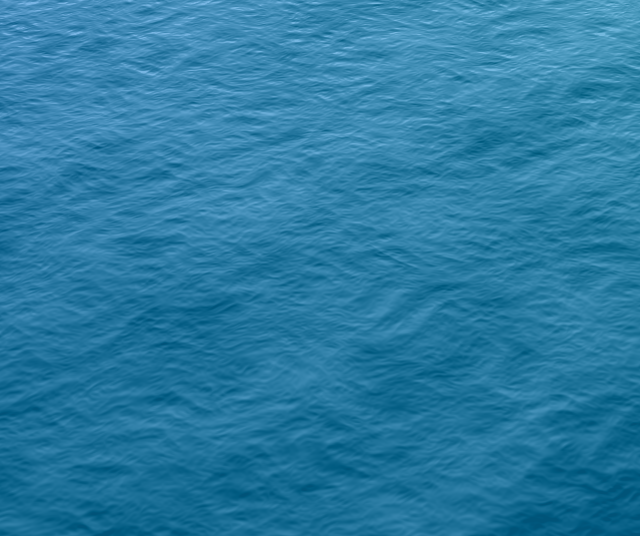
Write a Shadertoy shader that draws this texture.

```glsl
// Open blue sea seen obliquely from above, with fine wind ripples over a slanted swell.
#define DEEP_BLUE vec3(0.03, 0.38, 0.53)
#define SKY_BLUE vec3(0.30, 0.59, 0.75)
#define RIPPLE_FREQ vec2(8.0, 20.0)
#define SWELL_FREQ vec2(2.0, 6.5)
#define SLOPE_GAIN 1.25
#define CREST_GAIN 0.26
#define SWELL_GAIN 0.42
#define NEAR_TONE 0.15
#define FAR_TONE 0.78
#define HORIZON 2.6
#define LIGHT_STEP 0.004

vec2 hashGradient(vec2 cell) {
    vec3 h = fract(cell.xyx * vec3(0.1031, 0.1030, 0.0973));
    h += dot(h, h.yzx + 33.33);
    return 2.0 * fract((h.xx + h.yz) * h.zy) - 1.0;
}

float gradientNoise(vec2 p) {
    vec2 cell = floor(p), f = fract(p);
    vec2 u = f * f * f * (f * (f * 6.0 - 15.0) + 10.0);
    vec2 e = vec2(0.0, 1.0);
    float low = mix(dot(hashGradient(cell), f),
                    dot(hashGradient(cell + e.yx), f - e.yx), u.x);
    float high = mix(dot(hashGradient(cell + e.xy), f - e.xy),
                     dot(hashGradient(cell + e.yy), f - e.yy), u.x);
    return mix(low, high, u.y);
}

vec2 rotate(vec2 p, float angle) {
    float c = cos(angle), s = sin(angle);
    return vec2(c * p.x + s * p.y, c * p.y - s * p.x);
}

// Ridged octaves whose crests cross at small angles.
float rippleHeight(vec2 p) {
    float height = 0.0, amplitude = 1.0, frequency = 1.0;
    for (int i = 0; i < 4; i++) {
        float angle = 0.07 + 0.24 * cos(float(i) * 2.6);
        vec2 q = rotate(p, angle) * RIPPLE_FREQ * frequency + float(i) * 17.3 + 60.0;
        float n = gradientNoise(q);
        height += amplitude * (0.42 - 2.0 * sqrt(n * n + 0.003));
        amplitude *= 0.56;
        frequency *= 1.9;
    }
    return height;
}

// Broad swell: rising to the right, crossed by a weaker falling train.
float swellHeight(vec2 p) {
    float rising = gradientNoise(rotate(p, 0.48) * SWELL_FREQ + 31.0);
    float falling = gradientNoise(rotate(p, -0.28) * SWELL_FREQ * 1.7 + 74.0);
    return rising + 0.6 * falling;
}

void mainImage(out vec4 fragColor, in vec2 fragCoord) {
    vec2 uv = fragCoord / iResolution.xy;
    float aspect = iResolution.x / iResolution.y;

    // Perspective plane: waves shrink towards the top.
    float depth = (HORIZON - 0.5) / (HORIZON - uv.y);
    vec2 sea = vec2((uv.x - 0.5) * aspect, HORIZON - 0.5) * depth;

    // Gentle warp so that crests wander.
    vec2 warp = vec2(gradientNoise(sea * vec2(5.0, 9.0) + 11.0),
                     gradientNoise(sea * vec2(6.0, 10.0) + 47.0));
    vec2 water = sea + warp * vec2(0.035, 0.014);

    // Far faces reflect the sky, near faces show deep water.
    float height = rippleHeight(water);
    float slope = height - rippleHeight(water + vec2(0.0, LIGHT_STEP));
    float roughness = mix(0.75, 1.15, uv.y);

    float tone = mix(NEAR_TONE, FAR_TONE, uv.y);
    tone += SWELL_GAIN * swellHeight(sea);
    tone += roughness * (SLOPE_GAIN * slope + CREST_GAIN * height);

    // Bright glints on the distant crests, darker near corners.
    tone += 0.35 * smoothstep(0.65, 1.0, uv.y) * smoothstep(0.1, 0.4, slope);
    tone -= 0.35 * (1.0 - uv.y) * pow(abs(uv.x - 0.5) * 2.0, 3.0) * 0.5;
    tone = clamp(tone, -0.25, 1.6);

    vec3 color = mix(DEEP_BLUE, SKY_BLUE, tone);
    color += vec3(0.010, -0.012, 0.012) * (1.0 - 2.0 * uv.x) * uv.y;
    fragColor = vec4(clamp(color, 0.0, 1.0), 1.0);
}
```
